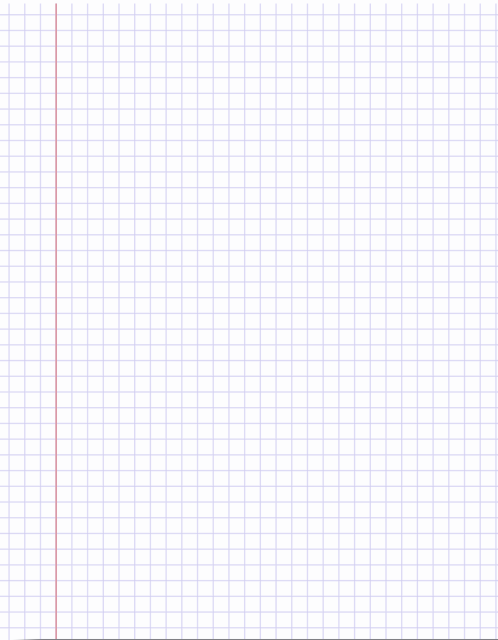
This pattern is drawn by a WebGL 2 fragment shader. Its source:

```glsl
#version 300 es
precision highp float;

uniform vec2 u_resolution;
out vec4 fragColor;

// Lengths are fractions of the canvas height.
#define CELL vec2(0.02454, 0.02456)
#define FIRST_LINE vec2(0.01416, 0.02305)
#define GRID_WIDTH 0.00215
#define MARGIN_COLUMN 3.0
#define MARGIN_WIDTH 0.0026
#define TOP_GAP 0.0055
#define EDGE_WIDTH 0.0016
#define INK_VARIATION 0.08
#define PAPER vec3(0.992, 0.992, 0.998)
#define GRID_INK vec3(0.862, 0.852, 0.958)
#define MARGIN_INK vec3(0.86, 0.60, 0.65)
#define EDGE_INK vec3(0.50, 0.50, 0.52)

float hash(float n) {
    return fract(sin(n * 12.9898) * 43758.547);
}

// Smooth value noise along one line.
float noise(float x, float seed) {
    float i = floor(x);
    float t = smoothstep(0.0, 1.0, x - i);
    return mix(hash(i + seed), hash(i + 1.0 + seed), t);
}

// Share of a pixel covered by a line whose centre is d away.
float lineCoverage(float d, float width, float pixel) {
    float upper = min(d + 0.5 * pixel, 0.5 * width);
    float lower = max(d - 0.5 * pixel, -0.5 * width);
    return max(upper - lower, 0.0) / pixel;
}

// Slightly uneven ink strength, different for each line.
float inkStrength(float along, float index) {
    return 1.0 - INK_VARIATION * noise(along * 9.0, index * 17.3);
}

void main() {
    float pixel = 1.0 / u_resolution.y;
    vec2 p = gl_FragCoord.xy * pixel;
    float bottom = p.y;
    p.y = 1.0 - p.y; // measure rows from the top edge

    // Nearest vertical and horizontal rule
    vec2 grid = (p - FIRST_LINE) / CELL;
    vec2 index = floor(grid + 0.5);
    vec2 offset = (grid - index) * CELL;

    float vertical = lineCoverage(offset.x, GRID_WIDTH, pixel)
                   * inkStrength(p.y, index.x + 1.0);
    float horizontal = lineCoverage(offset.y, GRID_WIDTH, pixel)
                     * inkStrength(p.x, index.y + 61.0);

    // Blank strip above the ruling
    float ruled = clamp((p.y - TOP_GAP) / pixel + 0.5, 0.0, 1.0);

    vec3 color = PAPER;
    color = mix(color, GRID_INK, max(vertical, horizontal) * ruled);
    color *= mix(vec3(1.0), GRID_INK / PAPER, 0.35 * min(vertical, horizontal) * ruled);

    // Red margin rule
    float marginX = FIRST_LINE.x + MARGIN_COLUMN * CELL.x;
    float margin = lineCoverage(p.x - marginX, MARGIN_WIDTH, pixel);
    color = mix(color, MARGIN_INK, margin * ruled);

    // Dark lower sheet edge, fading out at the left
    float edge = lineCoverage(bottom - 0.5 * EDGE_WIDTH, EDGE_WIDTH, pixel);
    color = mix(color, EDGE_INK, edge * smoothstep(0.015, 0.07, p.x));

    fragColor = vec4(color, 1.0);
}
```
